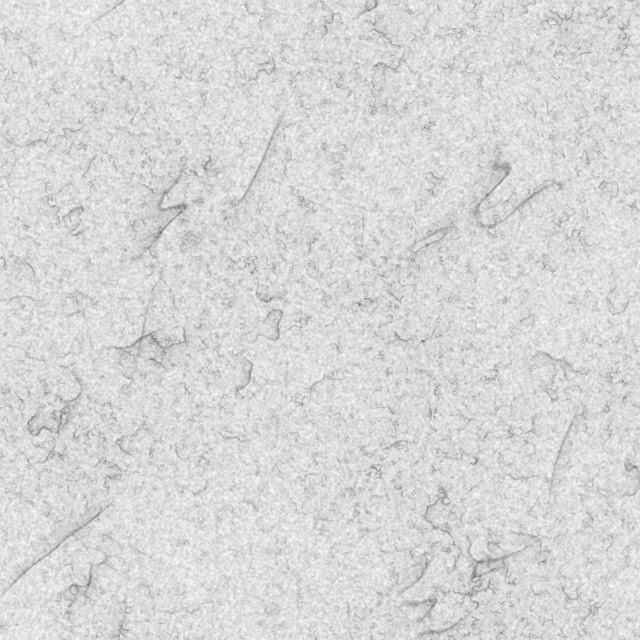
Give the GLSL for this texture, as a Shadertoy shader.

```glsl
// Pale weathered stone with fine grain, chipped ledges and broken hairline cracks.

const vec3 STONE = vec3(0.872);
const mat2 OCTAVE_TURN = mat2(0.8, 0.6, -0.6, 0.8);

mat2 rotation(float angle) {
    float c = cos(angle), s = sin(angle);
    return mat2(c, s, -s, c);
}

// Pseudo-random unit vector for a lattice cell
vec2 cellGradient(vec2 cell) {
    vec3 h = fract(cell.xyx * vec3(0.1031, 0.1030, 0.0973));
    h += dot(h, h.yzx + 33.33);
    float angle = 6.2832 * fract((h.x + h.y) * h.z);
    return vec2(cos(angle), sin(angle));
}

float gradientNoise(vec2 p) {
    vec2 cell = floor(p), f = p - cell;
    vec2 u = f * f * f * (f * (f * 6.0 - 15.0) + 10.0);
    vec2 right = vec2(1.0, 0.0), up = vec2(0.0, 1.0);
    float a = dot(cellGradient(cell), f);
    float b = dot(cellGradient(cell + right), f - right);
    float c = dot(cellGradient(cell + up), f - up);
    float d = dot(cellGradient(cell + 1.0), f - 1.0);
    return mix(mix(a, b, u.x), mix(c, d, u.x), u.y);
}

float fbm(vec2 p) {
    float sum = 0.0, amplitude = 1.0;
    for (int i = 0; i < 4; i++) {
        sum += amplitude * gradientNoise(p);
        p = OCTAVE_TURN * p * 2.03 + 17.3;
        amplitude *= 0.5;
    }
    return sum;
}

// Broken contour of a rough height field: a crisp edge with a soft shadow on one side
float ledge(vec2 p, float scale, float seed, float width, float threshold) {
    vec2 q = p * scale + seed;
    const float STEP = 0.02;
    float height = fbm(q);
    vec2 slope = vec2(fbm(q + vec2(STEP, 0.0)), fbm(q + vec2(0.0, STEP))) - height;
    float dist = height / (max(length(slope) / STEP, 0.35) * scale);

    float edge = 1.0 - smoothstep(0.15 * width, width, abs(dist));
    float shadow = smoothstep(-width, width, dist) * exp(-max(dist, 0.0) / (4.0 * width));
    float presence = gradientNoise(q * 1.4 + 41.7) + 0.3 * gradientNoise(q * 4.1 + 9.2);
    return smoothstep(threshold, threshold + 0.32, presence) * (0.72 * edge + 0.38 * shadow);
}

// Sandy grain, strongest at the finest size
float grain(vec2 p) {
    float sum = 0.0, frequency = 47.0, amplitude = 0.035;
    for (int i = 0; i < 3; i++) {
        p = OCTAVE_TURN * p + 3.7;
        sum += amplitude * gradientNoise(p * frequency);
        frequency *= 2.03;
        amplitude *= 1.8;
    }
    return sum;
}

// Stretches the pattern along a tilted axis to make long cracks
vec2 alongCrack(vec2 p, float angle) {
    return rotation(angle) * p * vec2(0.35, 1.0);
}

void mainImage(out vec4 fragColor, in vec2 fragCoord) {
    vec2 p = fragCoord / iResolution.y;

    // Broad worn patches, also deciding where chips gather
    float wear = fbm(p * 3.2 + 5.4);
    float roughness = 0.85 + 0.7 * wear;

    // Chips from large plates down to tiny flakes
    float chips = 0.0, scale = 4.3, width = 0.0034, depth = 0.25;
    for (int i = 0; i < 4; i++) {
        float seed = 13.7 + 29.3 * float(i);
        chips += depth * ledge(p, scale, seed, width, 0.12 - 0.04 * float(i));
        scale *= 2.35;
        width *= 0.83;
        depth *= 0.82;
    }

    // A few long cracks, steep and diagonal
    float cracks = ledge(alongCrack(p, -1.25), 4.0, 71.2, 0.0032, 0.22)
                 + ledge(alongCrack(p, -0.65), 4.6, 93.8, 0.0032, 0.24);

    float tone = grain(p) - 0.035 * wear;
    tone -= chips * max(roughness, 0.35) + 0.26 * cracks;
    vec3 color = clamp(STONE + tone, 0.42, 0.97);
    fragColor = vec4(color, 1.0);
}
```
